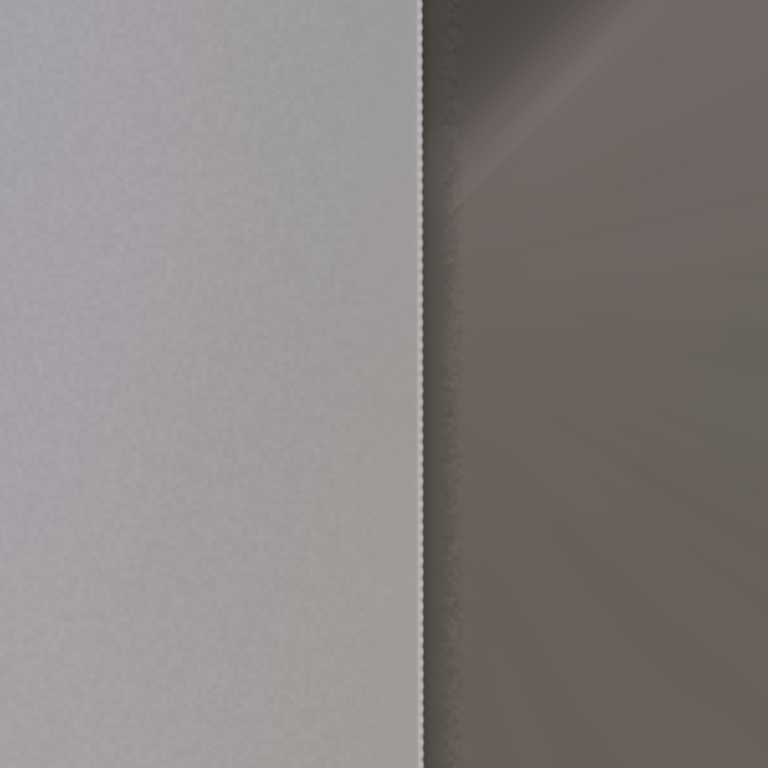
Reproduce this texture procedurally as a Shadertoy shader.

```glsl
float hash(vec2 p) {
    p = fract(p * vec2(0.1031, 0.1137));
    p += dot(p, p.yx + 33.33);
    return fract((p.x + p.y) * p.x * 17.0);
}

float noise(vec2 p) {
    vec2 i = floor(p), f = fract(p);
    f = f * f * (3.0 - 2.0 * f);
    return mix(mix(hash(i), hash(i + vec2(1, 0)), f.x),
               mix(hash(i + vec2(0, 1)), hash(i + vec2(1, 1)), f.x), f.y);
}

// Fine mottling centred on zero
float grain(vec2 p) {
    return noise(p * 150.0) * 0.6 + noise(p.yx * 260.0 + 41.0) * 0.4 - 0.5;
}

// Pale panel with a beaded bright rim along its right side
vec3 lightPanel(vec2 uv, float edge) {
    vec3 upper = mix(vec3(0.645, 0.63, 0.66), vec3(0.615, 0.605, 0.605), smoothstep(0.0, 0.52, uv.x));
    vec3 lower = mix(vec3(0.65, 0.632, 0.645), vec3(0.62, 0.605, 0.595), smoothstep(0.0, 0.52, uv.x));
    vec3 col = mix(lower, upper, smoothstep(0.0, 1.0, uv.y));
    col += 0.012 * (noise(uv * vec2(5.0, 4.0)) - 0.5);
    col += 0.035 * grain(uv) * (1.0 - 0.6 * smoothstep(0.4, 0.54, uv.x));

    float bead = 0.5 + 0.5 * sin(uv.y * 425.0);
    float rim = exp(-pow((uv.x - edge + 0.0045) / 0.0032, 2.0));
    return col + rim * (0.06 + 0.06 * bead) * vec3(1.0, 1.0, 1.03);
}

// Brown wall with a contact shadow and a diagonal shade in the upper corner
vec3 darkWall(vec2 uv, float edge) {
    float x = uv.x - edge;
    vec3 col = mix(vec3(0.405, 0.375, 0.35), vec3(0.445, 0.405, 0.395), smoothstep(0.2, 0.95, uv.y));
    col += vec3(-0.012, 0.0, -0.004) * smoothstep(0.15, 0.45, x) * smoothstep(0.1, 0.5, uv.y);

    // Faint streaks fanning out from the left
    vec2 fan = uv - vec2(0.45, 0.62);
    col += 0.014 * (noise(vec2(atan(fan.y, fan.x) * 22.0, length(fan) * 2.0)) - 0.5)
         * smoothstep(0.06, 0.2, x);

    // Crease and soft diagonal shade
    float d = uv.y - 0.694 - (uv.x - 0.56);
    col += 0.012 * smoothstep(-0.003, 0.004, d) * exp(-max(d, 0.0) * 25.0);
    col -= 0.018 * exp(-pow((d + 0.004) / 0.005, 2.0)) * smoothstep(0.14, 0.0, x);
    float shade = smoothstep(0.01, 0.16, d);
    col = mix(col, vec3(0.29, 0.275, 0.26) + 0.03 * smoothstep(0.25, 0.1, d), shade);

    // Contact shadow beside the panel, then a grainy fringe
    col = mix(col, vec3(0.325, 0.31, 0.29), 0.85 * smoothstep(0.06, 0.012, x) * (1.0 - 0.8 * shade));
    col -= 0.075 * exp(-max(x, 0.0) / 0.007);
    col += 0.07 * grain(uv) * exp(-pow((x - 0.038) / 0.014, 2.0));
    return col;
}

void mainImage(out vec4 fragColor, in vec2 fragCoord) {
    vec2 uv = fragCoord / iResolution.xy;
    float edge = 0.5515 - 0.0015 * uv.y + 0.0006 * sin(uv.y * 425.0);
    float side = smoothstep(-0.0018, 0.0018, uv.x - edge);
    fragColor = vec4(mix(lightPanel(uv, edge), darkWall(uv, edge), side), 1.0);
}
```
